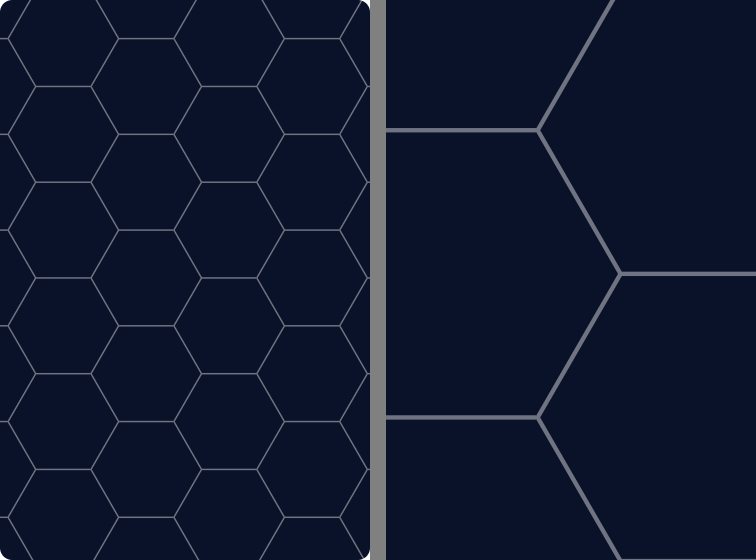
Left, the full canvas; right, a detail of the centre.
A WebGL 2 fragment shader for this pattern:

```glsl
#version 300 es
precision highp float;
// Thin grey honeycomb outlines on a dark navy card with rounded corners.
// Each point is folded into its nearest flat-topped hexagon, and the line
// is drawn from the distance to that cell's edge. Unit: canvas height.

uniform vec2 u_resolution;
out vec4 outColor;

const vec3 NAVY = vec3(0.040, 0.071, 0.160);
const vec3 LINE_GREY = vec3(0.440, 0.455, 0.510);
const vec3 PAGE_WHITE = vec3(1.0);

const float CELL_HEIGHT = 0.17096;             // flat side to flat side
const vec2 CELL_CENTER = vec2(0.1131, 0.7601); // centre of one hexagon
const float LINE_WIDTH = 0.0026;
const float CORNER_RADIUS = 0.022;
const float SQRT3 = 1.7320508;

// Offset from the nearest hexagon centre, using two staggered grids.
vec2 hexOffset(vec2 p) {
  vec2 period = CELL_HEIGHT * vec2(SQRT3, 1.0);
  vec2 a = p - period * round(p / period);
  vec2 q = p - 0.5 * period;
  vec2 b = q - period * round(q / period);
  return dot(a, a) < dot(b, b) ? a : b;
}

// Distance from a point in a cell to the nearest side.
float hexEdgeDistance(vec2 offset) {
  vec2 p = abs(offset);
  return 0.5 * CELL_HEIGHT - max(p.y, dot(p, vec2(0.5 * SQRT3, 0.5)));
}

float roundedBoxDistance(vec2 p, vec2 halfSize, float radius) {
  vec2 q = abs(p) - halfSize + radius;
  return length(max(q, 0.0)) + min(max(q.x, q.y), 0.0) - radius;
}

// Antialiased fill, one pixel wide at the boundary.
float coverage(float signedDistance, float pixel) {
  return clamp(0.5 - signedDistance / pixel, 0.0, 1.0);
}

void main() {
  float pixel = 1.0 / u_resolution.y;
  vec2 p = gl_FragCoord.xy * pixel;
  vec2 halfCanvas = 0.5 * u_resolution * pixel;

  // Honeycomb lines
  float edge = hexEdgeDistance(hexOffset(p - CELL_CENTER));
  vec3 color = mix(NAVY, LINE_GREY, coverage(edge - 0.5 * LINE_WIDTH, pixel));

  // Rounded card corners
  float card = roundedBoxDistance(p - halfCanvas, halfCanvas, CORNER_RADIUS);
  color = mix(PAGE_WHITE, color, coverage(card, pixel));

  outColor = vec4(color, 1.0);
}
```
